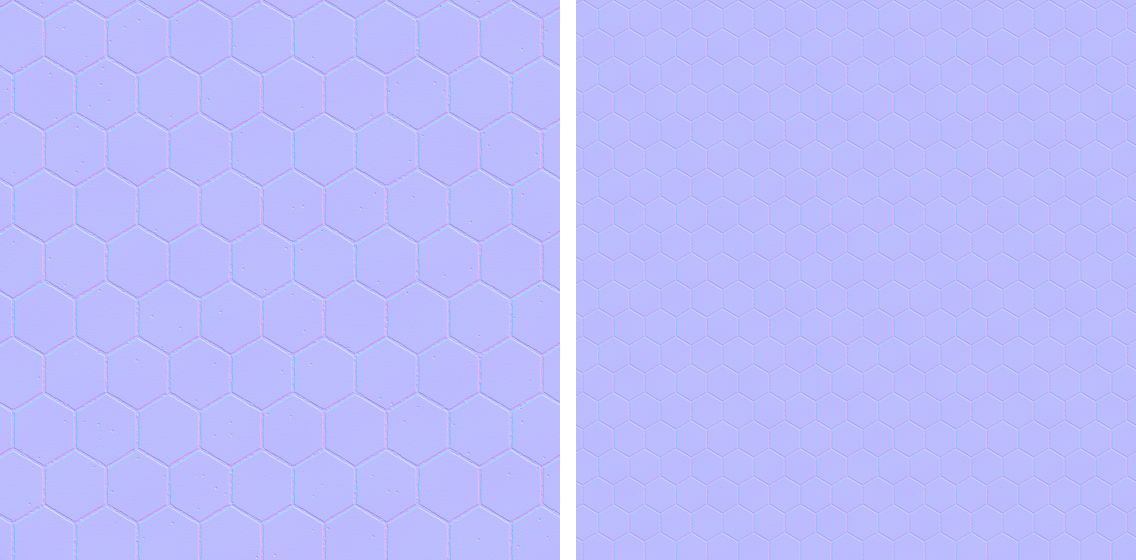
Left: one tile. Right: repeated 2 by 2.
Give the GLSL for this texture map, as a three.js fragment shader.

```glsl
// Normal map of hexagonal paving tiles with rough mortar joints, fine grain and scattered pits.
varying vec2 vUv;

const float TAU = 6.2831853;
const vec2 TILES = vec2(9.0, 10.0);         // tiles across, rows up
const vec2 FIRST_CENTRE = vec2(0.709, 0.32); // centre of the lowest row, in tiles
const float JOINT_MIN = 0.0019;             // half width of a clean joint
const float JOINT_MAX = 0.0031;             // half width of a worn joint
const float RAGGED = 0.0016;                // roughness of tile edges
const float BEVEL = 0.0019;
const float JOINT_DEPTH = 0.00125;
const float LUMP_GRID = 150.0;
const float LUMP_HEIGHT = 0.0009;
const float GRAIN_GRID = 230.0;
const float GRAIN_HEIGHT = 0.00016;
const float PIT_GRID = 64.0;
const float PIT_SHARE = 0.07;
const float PIT_RADIUS = 0.0027;
const float PIT_DEPTH = 0.0011;
const float WAVE_HEIGHT = 0.0004;           // broad unevenness
const float SAMPLE_STEP = 0.001;            // half the span of the slope samples
const float GAMMA = 2.25;

vec2 hash2(vec2 p) {
  return fract(sin(vec2(dot(p, vec2(127.1, 311.7)), dot(p, vec2(269.5, 183.3)))) * 43758.55);
}

// Wrapping cellular noise: x = distance to the nearest point in cells, y = its random value.
vec2 cellular(vec2 uv, float grid) {
  vec2 p = uv * grid;
  vec2 base = floor(p);
  vec2 nearest = vec2(9.0, 0.0);
  for (int j = -1; j <= 1; j++) {
    for (int i = -1; i <= 1; i++) {
      vec2 cell = base + vec2(float(i), float(j));
      vec2 id = mod(cell, grid);
      float dist = length(cell + 0.15 + 0.7 * hash2(id + grid) - p);
      if (dist < nearest.x) nearest = vec2(dist, hash2(id + 2.7).x);
    }
  }
  return nearest;
}

// Signed distance to the edge of one hexagon, positive inside.
float hexInside(vec2 p) {
  vec2 pitch = 1.0 / TILES;
  float slope = 0.6666667 * pitch.y / pitch.x;
  p = abs(p);
  float side = 0.5 * pitch.x - p.x;
  float slant = (0.6666667 * pitch.y - p.y - slope * p.x) / length(vec2(slope, 1.0));
  return min(side, slant);
}

// Distance to the nearest joint, from two interleaved grids of hexagons.
float jointDistance(vec2 uv) {
  vec2 period = vec2(1.0, 2.0) / TILES;
  vec2 p = uv - FIRST_CENTRE / TILES;
  vec2 even = mod(p + 0.5 * period, period) - 0.5 * period;
  vec2 odd = mod(p, period) - 0.5 * period;
  return max(hexInside(even), hexInside(odd));
}

// Smooth wrapping patches from 0 to 1.
float patches(vec2 uv) {
  float bend = sin(TAU * dot(uv, vec2(-8.0, 11.0)));
  float a = sin(TAU * dot(uv, vec2(13.0, 5.0)) + 1.7 * bend);
  float b = sin(TAU * dot(uv, vec2(-6.0, 17.0)) + 1.3 * a);
  return 0.5 + 0.25 * (a + b);
}

float height(vec2 uv) {
  float wear = patches(uv);
  vec2 lump = cellular(uv, LUMP_GRID);

  // Bevelled tile faces between worn joints
  float halfWidth = mix(JOINT_MIN, JOINT_MAX, wear) + RAGGED * (0.45 - lump.x);
  float face = smoothstep(halfWidth - 0.5 * BEVEL, halfWidth + 0.5 * BEVEL, jointDistance(uv));

  // Mortar crumbs
  float crumb = (1.0 - smoothstep(0.1, 0.75, lump.x)) * lump.y * mix(0.5, 1.2, wear);
  float mortar = LUMP_HEIGHT * crumb - JOINT_DEPTH;

  // Grain and clustered pits
  float grain = GRAIN_HEIGHT * (0.5 - cellular(uv, GRAIN_GRID).x);
  vec2 pit = cellular(uv, PIT_GRID);
  float cluster = patches(uv.yx + 0.37);
  float chosen = step(pit.y, PIT_SHARE * cluster);
  float radius = PIT_RADIUS * mix(1.0, 0.5, pit.y / PIT_SHARE);
  float hollow = chosen * (1.0 - smoothstep(0.2 * radius, radius, pit.x / PIT_GRID));
  float surface = grain - PIT_DEPTH * hollow;

  float wave = sin(TAU * dot(uv, vec2(3.0, 2.0))) + sin(TAU * dot(uv, vec2(-2.0, 5.0)));
  return mix(mortar, surface, face) + WAVE_HEIGHT * wave;
}

void main() {
  vec2 s = vec2(SAMPLE_STEP, 0.0);
  vec2 rise = vec2(height(vUv + s.xy) - height(vUv - s.xy),
                   height(vUv + s.yx) - height(vUv - s.yx));
  vec3 normal = normalize(vec2(0.0, 1.0).xxy - vec3(rise / (2.0 * SAMPLE_STEP), 0.0));
  gl_FragColor = vec4(pow(0.5 + 0.5 * normal, vec3(1.0 / GAMMA)), 1.0);
}
```
